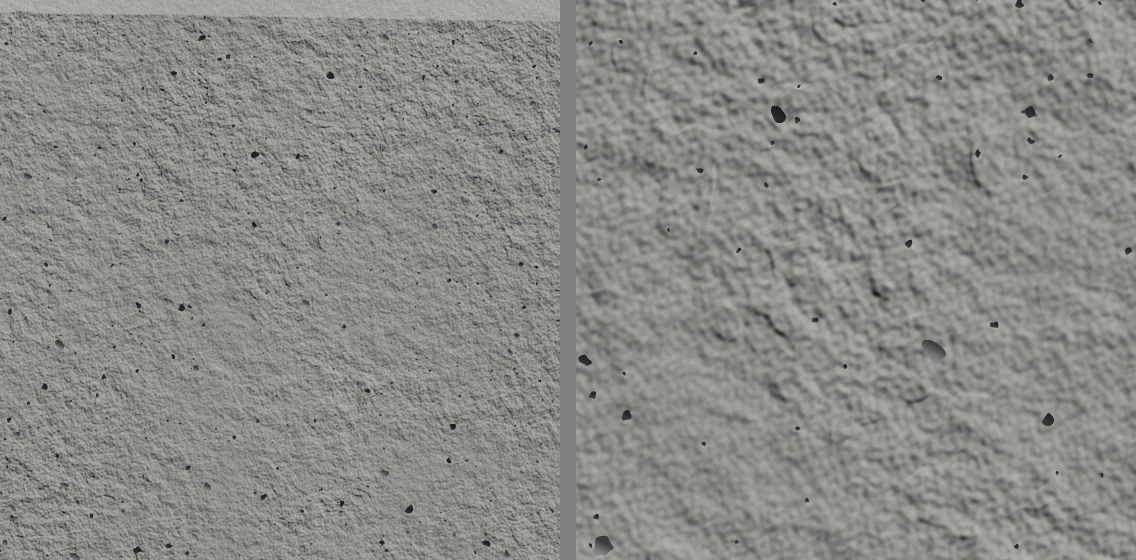
Left: the whole. Right: its middle third, enlarged.
A WebGL 1 fragment shader for this texture:

```glsl
precision highp float;
uniform vec2 u_resolution;

vec2 hash2(vec2 p) {
  vec3 q = fract(vec3(p.xyx) * vec3(0.1031, 0.1030, 0.0973));
  q += dot(q, q.yzx + 33.33);
  return fract((q.xx + q.yz) * q.zy);
}

float cornerSlope(vec2 cell, vec2 offset) {
  float angle = 6.2832 * hash2(cell).x;
  return dot(vec2(cos(angle), sin(angle)), offset);
}

float gradientNoise(vec2 p) {
  vec2 i = floor(p), f = fract(p);
  vec2 u = f * f * f * (f * (f * 6.0 - 15.0) + 10.0);
  vec2 e = vec2(1.0, 0.0);
  return mix(mix(cornerSlope(i, f), cornerSlope(i + e, f - e), u.x),
             mix(cornerSlope(i + e.yx, f - e.yx), cornerSlope(i + 1.0, f - 1.0), u.x), u.y);
}

// Granular surface with flaked terraces; turning each octave hides the lattice
float surfaceHeight(vec2 p, float roughness) {
  float height = 0.0, amplitude = 0.4;
  mat2 turn = mat2(0.8, 0.6, -0.6, 0.8);
  vec2 q = turn * p * 22.0;
  for (int i = 0; i < 4; i++) {
    height += amplitude * gradientNoise(q + float(i) * 19.7);
    q = turn * q * 2.1;
    amplitude *= 0.73;
  }
  float flake = gradientNoise(turn * p * 21.0 + 51.0) + 0.6 * gradientNoise(p * 53.0 + 8.0);
  return height * roughness + 0.1 * roughness * roughness * smoothstep(-0.06, 0.06, flake - 0.12);
}

// Scattered air holes: shadowed towards the light, with a lit lower lip
vec3 addPores(vec3 color, vec2 p, float cells, float chance, float radius, float shallow) {
  vec2 grid = p * cells + cells * 1.37;
  vec2 cell = floor(grid);
  vec2 place = hash2(cell + 7.0), kind = hash2(cell + 71.0), shape = hash2(cell + 133.0);
  vec2 q = (fract(grid) - mix(vec2(0.22), vec2(0.78), place)) / cells;
  float r = radius * mix(0.5, 1.1, kind.y * kind.y);
  float turn = 3.1416 * shape.x;
  vec2 axis = vec2(cos(turn), sin(turn));
  vec2 oval = vec2(dot(q, axis), dot(q, vec2(-axis.y, axis.x)) * mix(1.0, 1.6, shape.y));
  float d = length(oval) - r + 0.7 * r * gradientNoise(p * 0.9 / r);
  float aa = 0.8 / u_resolution.y;
  float present = step(kind.x, chance);
  float hole = present * smoothstep(aa, -aa, d);
  float lip = present * smoothstep(0.003, 0.0, abs(d)) * smoothstep(0.0, -r, q.y);
  float lit = smoothstep(0.7 * r, -r, q.y + 0.5 * q.x);
  vec3 inside = mix(vec3(0.11), vec3(0.25 + 0.33 * lit), shallow);
  return mix(color + 0.06 * lip, inside, hole);
}

void main() {
  vec2 p = gl_FragCoord.xy / u_resolution.y;

  // Smooth pale ledge along the top
  float edge = 0.978 - 0.017 * p.x + 0.004 * gradientNoise(p * 28.0);
  float ledge = smoothstep(-0.002, 0.002, p.y - edge);

  // Worn patches alternate with rougher ones, coarsest near the top
  float roughness = 0.94 + 0.2 * smoothstep(0.5, 0.95, p.y)
                  + 0.4 * gradientNoise(p * 3.7 + 4.0) + 0.35 * gradientNoise(p * 9.0);
  roughness = mix(clamp(roughness, 0.5, 1.35), 0.3, ledge);

  // Raking light from the upper right
  vec2 toLight = 0.0014 * normalize(vec2(0.6, 1.0));
  float relief = surfaceHeight(p - toLight, roughness) - surfaceHeight(p + toLight, roughness);
  relief -= 2.0 * relief * relief;

  float tone = 0.55 + 0.95 * relief;
  tone += 0.02 * gradientNoise(p * 2.6 + 13.0) + 0.012 * gradientNoise(p * 11.0 + 3.0);
  tone += 0.055 * gradientNoise(p * 270.0);
  tone += 0.1 * ledge - 0.02 * (1.0 - ledge) * smoothstep(0.02, 0.0, edge - p.y);
  vec3 color = tone * vec3(1.0, 1.0, 0.982);

  // Pores from wide shallow pits down to pinholes
  float wall = 1.0 - ledge;
  color = addPores(color, p, 9.0, 0.13 * wall, 0.011, 0.9);
  color = addPores(color, p, 14.0, 0.16 * wall, 0.0068, 0.12);
  color = addPores(color, p, 25.0, 0.15 * wall, 0.0042, 0.25);
  color = addPores(color, p, 47.0, 0.13 * wall, 0.0022, 0.3);

  gl_FragColor = vec4(clamp(color, 0.0, 1.0), 1.0);
}
```
